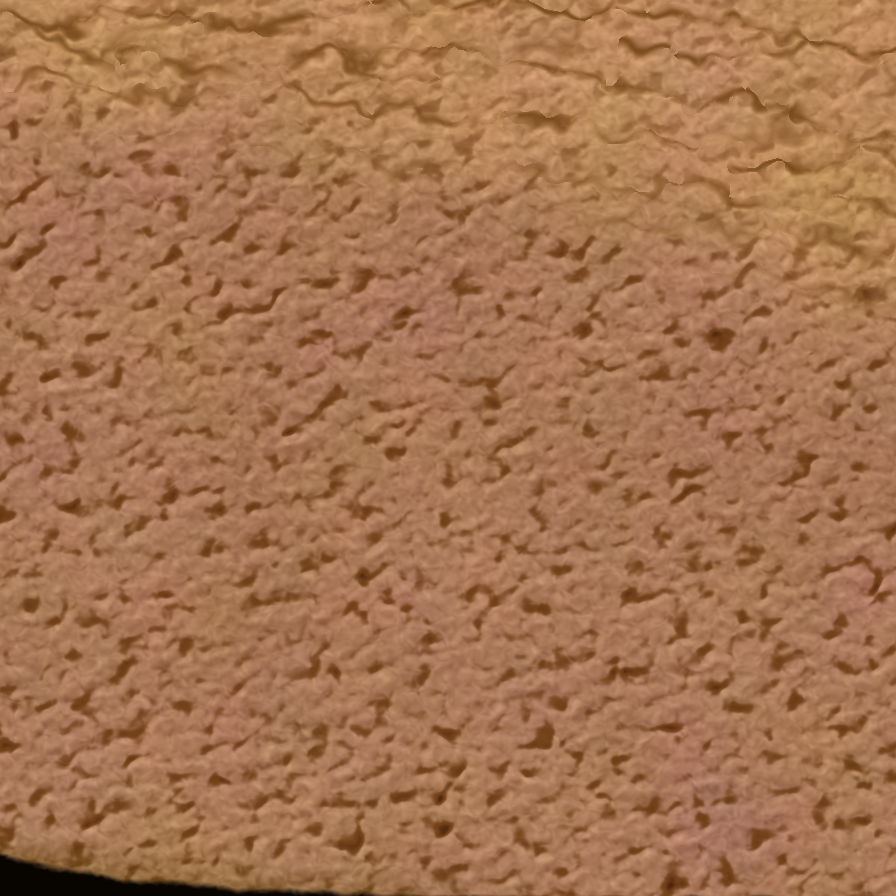
A Shadertoy shader for this texture:

```glsl
vec2 hash2(vec2 p) {
    p = vec2(dot(p, vec2(127.1, 311.7)), dot(p, vec2(269.5, 183.3)));
    return fract(sin(p) * 43758.545);
}

float gradNoise(vec2 p) {
    vec2 i = floor(p), f = fract(p);
    vec2 u = f * f * f * (f * (f * 6.0 - 15.0) + 10.0);
    float a = dot(hash2(i) * 2.0 - 1.0, f);
    float b = dot(hash2(i + vec2(1, 0)) * 2.0 - 1.0, f - vec2(1, 0));
    float c = dot(hash2(i + vec2(0, 1)) * 2.0 - 1.0, f - vec2(0, 1));
    float d = dot(hash2(i + 1.0) * 2.0 - 1.0, f - 1.0);
    return mix(mix(a, b, u.x), mix(c, d, u.x), u.y);
}

// Distance to the nearest cell border, and the vertical part of its direction
vec2 cellBorder(vec2 p) {
    vec2 cell = floor(p), f = fract(p), nearest = vec2(0);
    float best = 9.0;
    for (int y = -1; y <= 1; y++)
    for (int x = -1; x <= 1; x++) {
        vec2 o = vec2(x, y);
        vec2 r = o + hash2(cell + o) - f;
        if (dot(r, r) < best) { best = dot(r, r); nearest = r; }
    }
    vec2 border = vec2(9, 0);
    for (int y = -2; y <= 2; y++)
    for (int x = -2; x <= 2; x++) {
        vec2 o = vec2(x, y);
        vec2 r = o + hash2(cell + o) - f;
        vec2 between = r - nearest;
        if (dot(between, between) > 0.0001) {
            vec2 dir = normalize(between);
            float d = dot(0.5 * (r + nearest), dir);
            if (d < border.x) border = vec2(d, dir.y);
        }
    }
    return border;
}

// Crumbly bumps and hollows, leaning slightly up to the right
float grain(vec2 p) {
    p += 0.011 * vec2(gradNoise(p * 42.0), gradNoise(p * 42.0 + 40.0));
    vec2 q = vec2(p.x - 0.25 * p.y, p.y - 0.12 * p.x);
    return gradNoise(q * vec2(33, 46)) + 0.65 * gradNoise(q * vec2(62, 76) + 17.0);
}

void mainImage(out vec4 fragColor, in vec2 fragCoord) {
    vec2 uv = fragCoord / iResolution.y;
    float patches = gradNoise(uv * 5.0 + 3.0);
    vec2 curl = uv + 0.008 * vec2(gradNoise(uv * 60.0 + 5.0), gradNoise(uv * 60.0 + 25.0));
    float fine = gradNoise(curl * vec2(85, 105)) + 0.7 * gradNoise(curl * vec2(150, 175));
    float folded = smoothstep(0.7, 0.92, uv.y + 0.24 * (uv.x - 0.5) + 0.1 * patches);

    // Base tint: warm and bright at the top, pink and olive patches below
    vec3 color = mix(vec3(0.665, 0.47, 0.345), vec3(0.73, 0.535, 0.36), folded);
    color += vec3(0.0, 0.02, -0.05) * gradNoise(uv * 7.0 + 20.0);
    color += vec3(0.03, 0.0, 0.015) * gradNoise(uv * 14.0 + 50.0);
    color += 0.03 * patches + vec3(0.1, 0.1, 0.09) * fine;

    // Light relief from the slope of the grain
    float height = grain(uv);
    float slope = height - grain(uv + vec2(-0.002, 0.006));
    color -= vec3(0.13, 0.13, 0.12) * clamp(slope, -0.6, 0.6) * (1.0 - 0.3 * folded);

    // Dark pits, deeper along a few slanting chains
    vec2 slant = vec2(uv.x + 0.3 * uv.y, uv.y - 0.35 * uv.x);
    float chain = 1.0 - smoothstep(0.0, 0.1, abs(gradNoise(slant * vec2(3.5, 8.0) + 7.0)));
    chain *= smoothstep(-0.05, 0.3, gradNoise(uv * 4.5 + 31.0));
    float depth = height - 0.14 * fine + 0.16 * chain + 0.08 * patches;
    float pit = smoothstep(0.08, 0.46, depth) * (1.0 - 0.65 * folded);
    color = mix(color, vec3(0.43, 0.235, 0.075), 0.9 * pit);
    float deep = smoothstep(0.45, 0.85, depth) * (1.0 - folded);
    color = mix(color, vec3(0.24, 0.09, 0.02), 0.7 * deep);

    // Wavy flat folds with a soft dark crease and a lit lip under it
    vec2 warp = vec2(gradNoise(uv * 15.0), gradNoise(uv * 15.0 + 60.0));
    warp += 0.55 * vec2(gradNoise(uv * 42.0), gradNoise(uv * 42.0 + 9.0));
    vec2 border = cellBorder(vec2(uv.x * 7.0, uv.y * 21.0 + uv.x * 2.0) + 0.7 * warp);
    float level = smoothstep(0.3, 0.8, abs(border.y));
    float broken = smoothstep(-0.35, 0.2, gradNoise(uv * 12.0 + 80.0) + 0.3 * fine);
    float crease = (1.0 - smoothstep(0.0, 0.19, border.x)) * level * broken * folded;
    float lip = (1.0 - smoothstep(0.05, 0.45, border.x)) * smoothstep(0.1, 0.8, border.y);
    color += vec3(0.05, 0.045, 0.035) * lip * folded;
    color = mix(color, vec3(0.44, 0.26, 0.08), 0.85 * crease);

    // Dusty rim and black gap at the lower left
    float edge = 0.052 * exp(-5.5 * uv.x) - 0.005 + 0.009 * gradNoise(uv * 24.0) + 0.003 * fine;
    float above = uv.y - edge;
    float rim = (1.0 - smoothstep(0.0, 0.04, above)) * (1.0 - smoothstep(0.3, 0.65, uv.x));
    color = mix(color, vec3(0.5, 0.36, 0.17) + 0.16 * fine - 0.15 * height, 0.6 * rim);
    color = mix(vec3(0.03, 0.015, 0.0), color, smoothstep(-0.004, 0.005, above));

    fragColor = vec4(clamp(color, 0.0, 1.0), 1.0);
}
```
